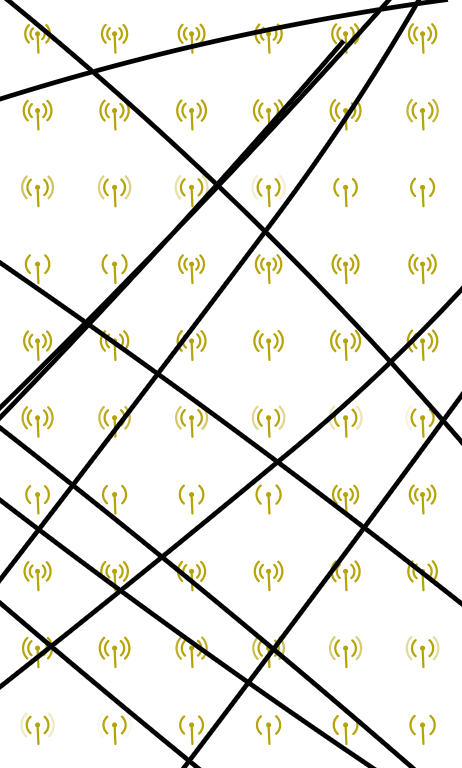
A Shadertoy shader for this pattern:

```glsl
// A 6 by 10 grid of ochre antenna icons whose signal arcs swell and fade in a
// cycle running along the rows, crossed by long, slightly bowed black wires.
// Everything is a distance function in cell units, blended by pixel coverage.

const vec2 GRID = vec2(6.0, 10.0);
const float CYCLE = 19.67;           // icons per pulse cycle
const float WIRE_HALF_WIDTH = 0.031;
const float STROKE_HALF_WIDTH = 0.0145;
const vec3 PAPER = vec3(1.0);
const vec3 OCHRE = vec3(0.71, 0.64, 0.03);
const vec3 BLACK = vec3(0.01);

float coverage(float dist, float pixel) {
    return clamp(0.5 - dist / pixel, 0.0, 1.0);
}

float segmentDistance(vec2 p, vec2 a, vec2 b) {
    vec2 ab = b - a;
    float t = clamp(dot(p - a, ab) / dot(ab, ab), 0.0, 1.0);
    return length(p - a - ab * t);
}

// Mirrored pair of arcs opening left and right of the origin
float arcPairDistance(vec2 p, float radius, float halfAngle) {
    vec2 q = abs(p);
    vec2 tip = radius * vec2(cos(halfAngle), sin(halfAngle));
    bool inside = q.y * tip.x < q.x * tip.y;
    return inside ? abs(length(q) - radius) : length(q - tip);
}

// Parabolic wire from a to b; bow is the sideways offset at its middle
float wireDistance(vec2 p, vec2 a, vec2 b, float bow) {
    float span = distance(a, b);
    vec2 dir = (b - a) / span;
    float along = dot(p - a, dir);
    float across = dot(p - a, vec2(-dir.y, dir.x));
    float t = along / span;
    float side = abs(across - 4.0 * bow * t * (1.0 - t)) - WIRE_HALF_WIDTH;
    float ends = max(-along, along - span) - 0.05;
    return max(side, ends);
}

float antennaCoverage(vec2 p, float phase, float pixel) {
    float dotShape = length(p) - 0.033;
    float stem = segmentDistance(p, vec2(0.0), vec2(0.011, -0.245)) - STROKE_HALF_WIDTH;
    float innerRadius = 0.092 + 0.065 * phase;
    float inner = arcPairDistance(p, innerRadius, 0.85) - STROKE_HALF_WIDTH;
    float outer = arcPairDistance(p, innerRadius + 0.068, 0.78) - STROKE_HALF_WIDTH;
    float outerOpacity = 1.0 - clamp((phase - 0.5) / 0.32, 0.0, 1.0);
    float solid = coverage(min(min(dotShape, stem), inner), pixel);
    return max(solid, outerOpacity * coverage(outer, pixel));
}

float wiresDistance(vec2 p) {
    // Falling to the right
    float d = wireDistance(p, vec2(0.10, 10.0), vec2(6.0, 4.24), 0.18);
    d = min(d, wireDistance(p, vec2(0.0, 6.58), vec2(6.0, 2.135), 0.063));
    d = min(d, wireDistance(p, vec2(0.0, 4.43), vec2(5.36, 0.0), 0.045));
    d = min(d, wireDistance(p, vec2(0.0, 3.49), vec2(4.84, 0.0), -0.047));
    d = min(d, wireDistance(p, vec2(0.0, 2.15), vec2(2.57, 0.0), -0.01));
    // Rising to the right
    d = min(d, wireDistance(p, vec2(0.0, 8.71), vec2(5.765, 10.0), 0.125));
    d = min(d, wireDistance(p, vec2(0.0, 4.69), vec2(5.05, 10.0), -0.063));
    d = min(d, wireDistance(p, vec2(0.0, 4.56), vec2(4.43, 9.43), -0.045));
    d = min(d, wireDistance(p, vec2(2.387, 0.0), vec2(6.0, 4.857), -0.013));
    // Rising wires that bend more towards the top, in two spans each
    d = min(d, wireDistance(p, vec2(0.0, 2.45), vec2(3.44, 6.98), -0.01));
    d = min(d, wireDistance(p, vec2(3.44, 6.98), vec2(5.44, 10.0), -0.057));
    d = min(d, wireDistance(p, vec2(0.0, 1.055), vec2(3.60, 3.98), -0.014));
    d = min(d, wireDistance(p, vec2(3.60, 3.98), vec2(6.0, 6.237), -0.06));
    return d;
}

void mainImage(out vec4 fragColor, in vec2 fragCoord) {
    vec2 p = fragCoord / iResolution.xy * GRID;
    float pixel = GRID.y / iResolution.y;

    // Reading order, from the top left, sets the pulse phase
    vec2 cell = floor(p);
    float order = cell.x + GRID.x * (GRID.y - 1.0 - cell.y);
    float phase = fract(order / CYCLE);
    vec2 local = fract(p) - vec2(0.488, 0.56);

    vec3 color = mix(PAPER, OCHRE, antennaCoverage(local, phase, pixel));
    color = mix(color, BLACK, coverage(wiresDistance(p), pixel));
    fragColor = vec4(color, 1.0);
}
```
